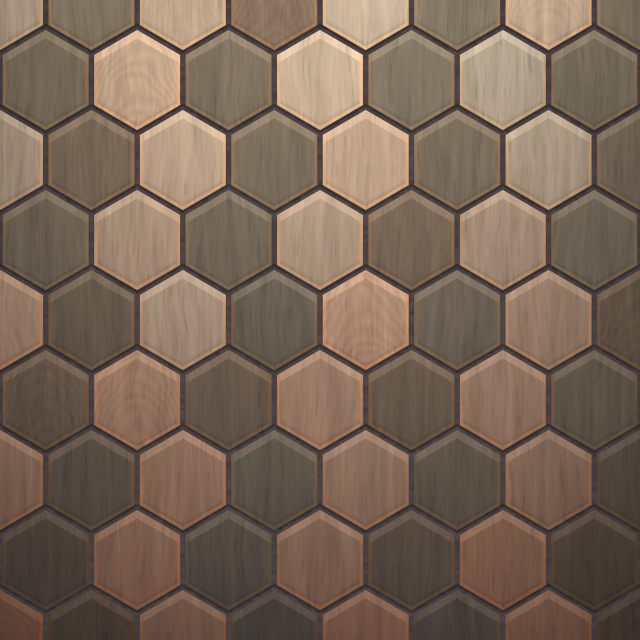
This pattern is drawn by a WebGL 1 fragment shader. Its source:

```glsl
precision highp float;

uniform vec2 u_resolution;

float hash(vec2 p) {
    return fract(sin(dot(p, vec2(127.1, 311.7))) * 43758.5453);
}

float noise(vec2 p) {
    vec2 i = floor(p), f = fract(p);
    f = f * f * (3.0 - 2.0 * f);
    return mix(mix(hash(i), hash(i + vec2(1.0, 0.0)), f.x),
               mix(hash(i + vec2(0.0, 1.0)), hash(i + vec2(1.0, 1.0)), f.x), f.y);
}

// Centre of the nearest hexagon; columns are 1 apart, rows 0.866 apart
vec2 hexCenter(vec2 p) {
    vec2 pitch = vec2(1.0, 1.7320508);
    vec2 even = pitch * floor(p / pitch + 0.5);
    vec2 odd = pitch * (floor(p / pitch) + 0.5);
    vec2 toEven = p - even, toOdd = p - odd;
    return dot(toEven, toEven) < dot(toOdd, toOdd) ? even : odd;
}

// Brightness change from vertical fibres, pores and curved growth rings
float woodGrain(vec2 local, vec2 seed) {
    vec2 q = local + seed * 17.0;
    q.x += 0.07 * (noise(q * vec2(3.0, 2.0)) - 0.5);
    float fibres = 0.5 * noise(q * vec2(13.0, 1.3))
                 + 0.35 * noise(q * vec2(32.0, 2.5))
                 + 0.3 * noise(q * vec2(60.0, 6.0)) - 0.575;
    float pores = smoothstep(0.72, 0.95, noise(q * vec2(42.0, 3.5) + 9.0));
    float bend = local.y + 3.5 * local.x * local.x + 0.25 * noise(q * 4.0);
    float rings = sin(bend * 34.0) * smoothstep(0.65, 1.0, seed.x);
    return 0.2 * fibres - 0.07 * pores + 0.025 * rings;
}

void main() {
    vec2 uv = gl_FragCoord.xy / u_resolution;
    vec2 p = uv * vec2(7.0, 6.9282032);
    float aa = max(0.006, 5.0 / u_resolution.x);

    vec2 center = hexCenter(p);
    vec2 local = p - center;
    float row = floor(center.y / 0.8660254 + 0.5);
    float column = floor(center.x + 0.01);
    vec2 cell = vec2(column, row);
    vec2 seed = vec2(hash(cell + 3.1), hash(cell + 18.7));

    // Distances inward from the side, upper and lower edges
    float side = 0.47 - abs(local.x);
    float upper = 0.47 - 0.5 * abs(local.x) - 0.8660254 * local.y;
    float lower = 0.47 - 0.5 * abs(local.x) + 0.8660254 * local.y;
    float inside = min(side, min(upper, lower));

    // Pale and dark woods alternate, both redder and deeper downwards
    vec3 pale = mix(vec3(0.45, 0.325, 0.27), vec3(0.75, 0.675, 0.58), uv.y);
    vec3 dark = mix(vec3(0.285, 0.25, 0.225), vec3(0.52, 0.46, 0.385), uv.y);
    vec3 wood = mod(column + row, 2.0) < 0.5 ? pale : dark;
    wood *= 0.97 + 0.08 * seed.y;
    wood *= mix(vec3(0.98, 1.01, 1.02), vec3(1.04, 0.985, 0.96), seed.x);
    wood *= 1.0 + woodGrain(local, seed);

    // Bevels: warm thin rim, broad lit band along the top
    float rim = 1.0 - smoothstep(0.035 - aa, 0.035 + aa, min(side, lower));
    float band = 1.0 - smoothstep(0.08 - aa, 0.08 + aa, upper);
    wood = mix(wood, wood * vec3(1.13, 1.03, 0.92) + vec3(0.025, 0.01, 0.0), rim * 0.8);
    wood = mix(wood, wood * 1.06 + vec3(0.065, 0.052, 0.043), band * (1.0 - 0.6 * rim));
    wood *= 1.0 - 0.09 * smoothstep(0.09, 0.035, lower) * (1.0 - rim);

    // Soft light centred high on the panel
    vec2 fromLight = (uv - vec2(0.51, 0.72)) * vec2(1.0, 0.6);
    float light = 1.07 - 0.75 * dot(fromLight, fromLight);
    wood *= light;

    // Mottled joint with a shadow under each tile
    float mottle = noise(p * vec2(16.0, 22.0)) + 0.5 * noise(p * 48.0);
    vec3 joint = vec3(0.29, 0.25, 0.255) * (0.86 + 0.2 * mottle);
    joint *= 1.0 - 0.25 * smoothstep(0.01, -0.01, lower);
    joint *= mix(1.0, light, 0.5);

    vec3 color = mix(joint, wood, smoothstep(-aa, aa, inside));
    gl_FragColor = vec4(color, 1.0);
}
```
